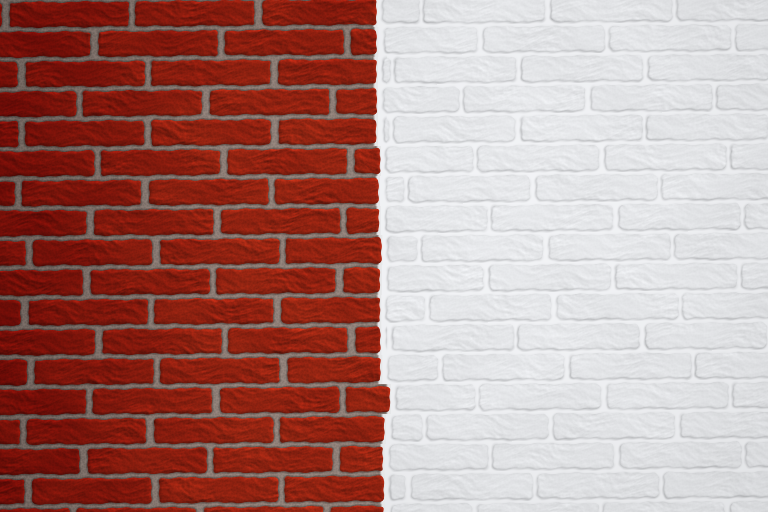
A Shadertoy shader for this texture:

```glsl
// A brick wall split in two: dark red bricks in grey mortar, and a white painted half.
// Each course is a repeated rounded box, shifted by its own joint position and cut at
// a ragged seam. Cellular noise and layered sines give the relief, wear and grain.

const vec2 CANVAS = vec2(768.0, 512.0);   // layout units, y pointing down
const float COURSE = 29.8;                // height of one course with its joint
const float PERIOD = 126.5;               // length of one brick with its joint

// One upright joint per course, from the top down
const float RED_JOINT[18] = float[18](
    132., 221., 148., 206., 148., 224., 145., 217., 156.,
    213., 151., 225., 157., 216., 150., 210., 155., 200.);
const float WHITE_JOINT[18] = float[18](
    548., 607., 519., 588., 518., 602., 533., 616., 546.,
    613., 554., 516., 567., 604., 551., 617., 535., 601.);

float hash(vec2 p) {
    vec3 q = fract(vec3(p.xyx) * 0.1031);
    q += dot(q, q.yzx + 33.33);
    return fract((q.x + q.y) * q.z);
}

// Distance to the nearest scattered cell point
float cellular(vec2 p) {
    vec2 cell = floor(p), f = fract(p);
    float nearest = 4.0;
    for (int j = -1; j <= 1; j++)
        for (int i = -1; i <= 1; i++) {
            vec2 o = vec2(i, j), id = cell + o;
            vec2 r = o + vec2(hash(id), hash(id + 47.3)) - f;
            nearest = min(nearest, dot(r, r));
        }
    return sqrt(nearest);
}

// Smooth patches in the range -1 to 1
float patches(vec2 p) {
    return (sin(p.x + 1.7 * sin(p.y * 0.8)) + sin(p.y * 1.3 + 2.1 * sin(p.x * 0.6 + 1.0))) * 0.5;
}

// Chipped, mostly horizontal creases
float relief(vec2 p) {
    vec2 q = p + 4.0 * vec2(sin(p.y * 0.17), sin(p.x * 0.09 + p.y * 0.05));
    return cellular(q * vec2(0.045, 0.13)) + 0.4 * cellular(q * vec2(0.16, 0.3) + 9.0);
}

float roundBox(vec2 p, vec2 lo, vec2 hi, float radius) {
    vec2 q = abs(p - 0.5 * (lo + hi)) - 0.5 * (hi - lo) + radius;
    return length(max(q, 0.0)) + min(max(q.x, q.y), 0.0) - radius;
}

// Height within the slightly tilted courses
float courseY(vec2 p, float lift) {
    return p.y + 0.008 * p.x + lift;
}

float courseIndex(float y) {
    return clamp(floor((y - 0.1) / COURSE), 0.0, 17.0);
}

// Seam between the halves, stepping a little from course to course
float seamX(float row) {
    float bulge = row - 13.0;
    return 376.5 + 0.4 * row + 3.0 * (hash(vec2(row, 5.0)) - 0.5) + 7.0 * exp(-2.0 * bulge * bulge);
}

// Signed distance in x, and how far the outline faces lower left in y
vec2 brick(vec2 p, float row, float joint, vec2 gap, vec2 limits, float radius) {
    float left = joint + floor((p.x - joint) / PERIOD) * PERIOD;
    float mid = 15.0 + COURSE * row;
    vec2 lo = vec2(max(left + 0.5 * gap.x, limits.x), mid - 0.5 * (COURSE - gap.y));
    vec2 hi = vec2(min(left + PERIOD - 0.5 * gap.x, limits.y), mid + 0.5 * (COURSE - gap.y));
    float d = roundBox(p, lo, hi, radius);
    float facing = roundBox(p + vec2(-0.6, 0.8), lo, hi, radius) - d;
    float wobble = 0.6 * sin(p.x * 0.13 + row * 2.3) + 0.4 * sin(p.x * 0.41 + p.y * 0.5);
    return vec2(d + wobble, facing);
}

vec3 redWall(vec2 p, float px, float bump, float grain) {
    vec2 w = vec2(p.x, courseY(p, 0.0));
    float row = courseIndex(w.y), seam = seamX(row);
    vec2 b = brick(w, row, RED_JOINT[int(row)], vec2(7.5, 5.0), vec2(-200.0, seam), 3.0);
    float light = smoothstep(-40.0, 270.0, p.x) * (1.0 - 0.3 * smoothstep(130.0, 0.0, p.y));
    float tone = clamp(0.12 + 0.72 * light + 0.1 * patches(w * 0.05 + row), 0.0, 1.0);
    vec3 paint = mix(vec3(0.41, 0.035, 0.02), vec3(0.60, 0.155, 0.075), tone);
    paint *= 1.0 + 0.55 * bump + 0.14 * grain;
    paint *= 1.0 - 0.28 * b.y * smoothstep(-3.5, 0.0, b.x);
    vec3 mortar = vec3(0.56, 0.50, 0.47) * (0.78 + 0.24 * light + 0.16 * grain);
    mortar *= 1.0 - 0.3 * smoothstep(2.5, 0.0, b.x);
    mortar = mix(mortar, vec3(0.90, 0.905, 0.91), smoothstep(seam - 4.0, seam - 1.0, p.x));
    return mix(mortar, paint, smoothstep(px, -px, b.x));
}

vec3 whiteWall(vec2 p, float px, float bump, float grain) {
    vec2 w = vec2(p.x, courseY(p, 1.5));
    float row = courseIndex(w.y);
    vec2 limits = vec2(seamX(row) + 7.0, 1000.0);
    vec2 b = brick(w, row, WHITE_JOINT[int(row)], vec2(5.0, 4.5), limits, 5.0);
    vec3 face = vec3(0.892, 0.898, 0.908) * (1.0 + 0.10 * bump + 0.02 * grain + 0.01 * patches(w * 0.04));
    vec3 col = mix(vec3(0.935, 0.94, 0.95), face, smoothstep(px, -px, b.x));
    float rim = exp(-b.x * b.x * 0.55) * (0.75 + 0.25 * patches(w * 0.09));
    col -= rim * (0.085 + 0.075 * b.y);
    vec2 corner = (p - vec2(500.0, 215.0)) / vec2(400.0, 430.0);
    return col * (1.015 - 0.08 * dot(corner, corner));
}

void mainImage(out vec4 fragColor, in vec2 fragCoord) {
    vec2 p = fragCoord / iResolution.xy * CANVAS;
    p.y = CANVAS.y - p.y;
    float px = 0.6 * CANVAS.y / iResolution.y;

    // Shared surface shading, lit from the upper right
    float bump = relief(p + vec2(-0.8, 1.0)) - relief(p - vec2(-0.8, 1.0));
    bump *= 0.65 + 0.35 * patches(p * 0.07);
    float grain = cellular(p * 0.42) - 0.5;

    float seam = seamX(courseIndex(courseY(p, 0.0))) + 1.5;
    vec3 red = redWall(p, px, bump, grain), white = whiteWall(p, px, bump, grain);
    fragColor = vec4(mix(red, white, smoothstep(seam - px, seam + px, p.x)), 1.0);
}
```
